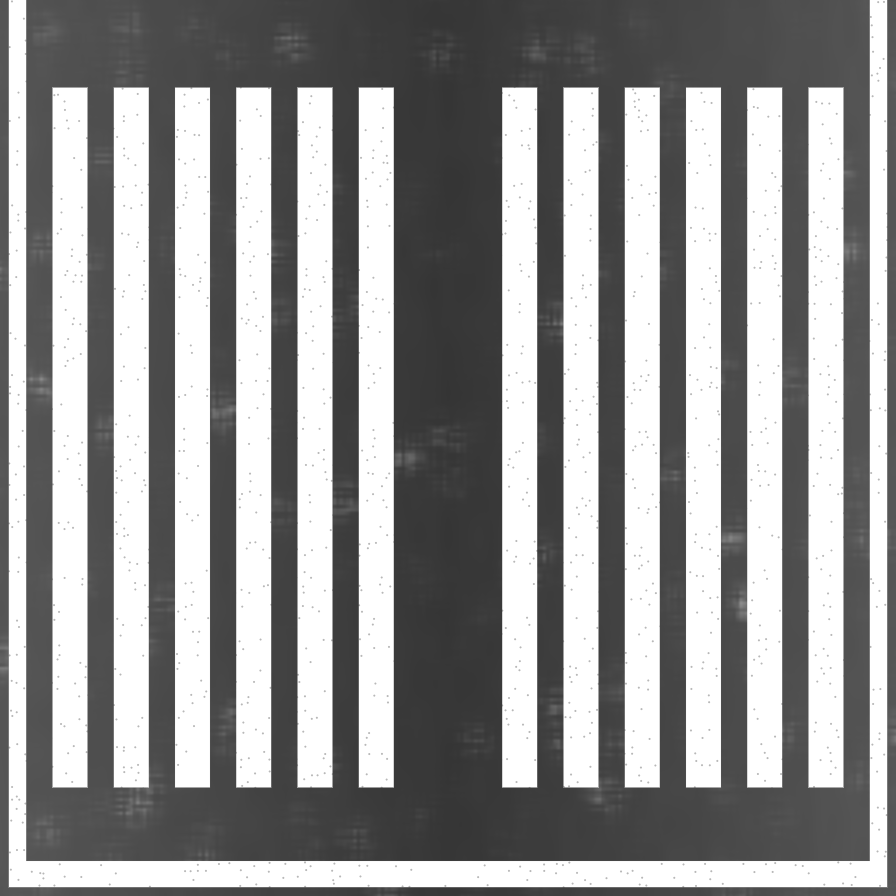
This pattern is drawn by a three.js fragment shader. Its source:

```glsl
// Worn asphalt bay with two groups of white crossing bars inside an open-topped painted frame.
varying vec2 vUv;

// Layout, in canvas units
const float EDGE = 0.0007;
const float BAR_COUNT = 6.0;
const float BAR_PITCH = 0.06836;
const float FIRST_BAR = 0.07813;
const float BAR_HALF_WIDTH = 0.01953;
const vec2 BAR_SPAN = vec2(0.1211, 0.9023);
const vec2 FRAME_OUTER = vec2(0.00977, 0.00977);
const vec2 FRAME_INNER = vec2(0.0293, 0.03906);

// Surface
const vec3 PAINT = vec3(1.0);
const vec3 SPECK = vec3(0.72);
const float ASPHALT_CENTRE = 0.21;
const float ASPHALT_SIDE = 0.335;
const float SPECK_CELLS = 128.0;
const float SPECK_CHANCE = 0.18;
const float SPECK_RADIUS = 0.0011;
const float SCUFF_CELLS = 17.0;
const float SCUFF_STRENGTH = 0.32;

float hash(vec2 p) {
  vec3 q = fract(vec3(p.xyx) * 0.1031);
  q += dot(q, q.yzx + 33.33);
  return fract((q.x + q.y) * q.z);
}

vec2 hash2(vec2 p) {
  return vec2(hash(p + 17.3), hash(p + 71.9));
}

float valueNoise(vec2 p) {
  vec2 cell = floor(p);
  vec2 f = fract(p);
  f = f * f * (3.0 - 2.0 * f);
  float low = mix(hash(cell), hash(cell + vec2(1.0, 0.0)), f.x);
  float high = mix(hash(cell + vec2(0.0, 1.0)), hash(cell + 1.0), f.x);
  return mix(low, high, f.y);
}

float coverage(float dist) {
  return 1.0 - smoothstep(-EDGE, EDGE, dist);
}

// Signed distance to the mirrored groups of bars
float barDistance(vec2 mirrored) {
  float index = floor((mirrored.x - FIRST_BAR) / BAR_PITCH + 0.5);
  index = clamp(index, 0.0, BAR_COUNT - 1.0);
  float side = abs(mirrored.x - FIRST_BAR - index * BAR_PITCH) - BAR_HALF_WIDTH;
  float ends = max(BAR_SPAN.x - mirrored.y, mirrored.y - BAR_SPAN.y);
  return max(side, ends);
}

// Signed distance to the frame, which runs off the top
float frameDistance(vec2 mirrored) {
  vec2 outer = FRAME_OUTER - mirrored;
  vec2 inner = mirrored - FRAME_INNER;
  return max(max(outer.x, outer.y), min(inner.x, inner.y));
}

// Cellular patches broken up by crossed fibres
float scuffs(vec2 uv) {
  vec2 p = uv * SCUFF_CELLS;
  float patches = 0.0;
  for (int j = -1; j <= 1; j++) {
    for (int i = -1; i <= 1; i++) {
      vec2 cell = floor(p) + vec2(float(i), float(j));
      vec2 offset = p - cell - hash2(cell);
      patches += pow(hash(cell + 5.7), 4.0) * exp(-dot(offset, offset) * 10.0);
    }
  }
  float across = valueNoise(uv * vec2(45.0, 260.0));
  float along = valueNoise(uv * vec2(260.0, 45.0) + 90.0);
  return patches * (across * along + 0.25 * across * across) * SCUFF_STRENGTH;
}

// Sparse round chips, one at most in each cell
float specks(vec2 uv) {
  vec2 p = uv * SPECK_CELLS;
  vec2 cell = floor(p);
  vec2 centre = cell + 0.2 + 0.6 * hash2(cell);
  float dist = length(p - centre) / SPECK_CELLS - SPECK_RADIUS;
  return coverage(dist) * step(hash(cell + 3.1), SPECK_CHANCE);
}

void main() {
  float fromCentre = abs(vUv.x - 0.5);
  vec2 mirrored = vec2(0.5 - fromCentre, vUv.y);

  // Asphalt, paler toward both sides
  float tone = mix(ASPHALT_CENTRE, ASPHALT_SIDE, 2.0 * fromCentre);
  tone += 0.012 * (valueNoise(vUv * vec2(60.0, 25.0)) - 0.5);
  vec3 asphalt = vec3(tone + scuffs(vUv));

  // Chipped paint
  vec3 paint = mix(PAINT, SPECK, specks(vUv));
  float painted = coverage(min(barDistance(mirrored), frameDistance(mirrored)));

  gl_FragColor = vec4(mix(asphalt, paint, painted), 1.0);
}
```
